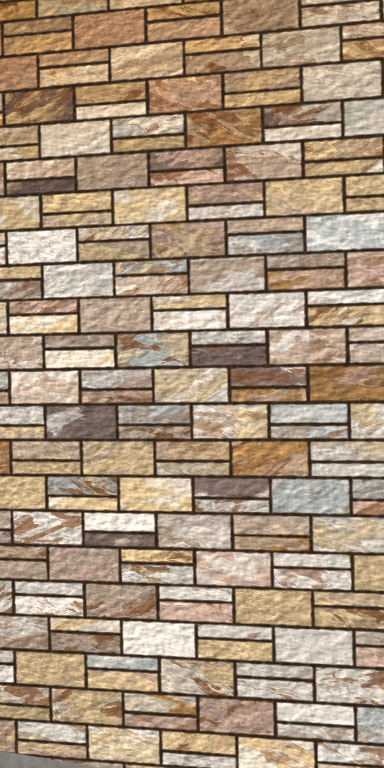
Write a WebGL 1 fragment shader that draws this texture.

```glsl
precision highp float;
// Split-face sandstone wall in slight perspective: whole blocks alternate
// with pairs of thin strips, stepping half a block per course. Each stone
// gets hashed tints, warped strata, rust stains and rough relief.
uniform vec2 u_resolution;

const float PITCH = 0.180;      // block width with joint
const float COURSE = 0.0906;    // course height with joint
const float JOINT = 0.0029;     // half joint width
const float HORIZON = 0.854;    // height of the level course
const vec3 MORTAR = vec3(0.20, 0.145, 0.105);
const vec3 CREAM = vec3(0.88, 0.84, 0.79);
const vec3 GOLD = vec3(0.83, 0.72, 0.55);
const vec3 TAN = vec3(0.73, 0.64, 0.56);
const vec3 PINK = vec3(0.75, 0.63, 0.56);
const vec3 OCHRE = vec3(0.68, 0.51, 0.32);
const vec3 SLATE = vec3(0.72, 0.72, 0.70);
const vec3 PLUM = vec3(0.47, 0.40, 0.37);
const vec3 RUST = vec3(0.47, 0.30, 0.18);
const vec3 PAVING = vec3(0.52, 0.50, 0.48);

float hash(vec2 p) {
  return fract(sin(dot(p, vec2(127.1, 311.7))) * 43758.55);
}

float noise(vec2 p) {
  vec2 i = floor(p), f = fract(p);
  f = f * f * (3.0 - 2.0 * f);
  return mix(mix(hash(i), hash(i + vec2(1.0, 0.0)), f.x),
             mix(hash(i + vec2(0.0, 1.0)), hash(i + 1.0), f.x), f.y);
}

float fbm(vec2 p) {
  float sum = 0.0, amp = 0.5;
  for (int i = 0; i < 5; i++) {
    sum += amp * noise(p);
    p = mat2(1.6, 1.2, -1.2, 1.6) * p + 3.7;
    amp *= 0.5;
  }
  return sum;
}

float boxDistance(vec2 p, vec2 halfSize, float radius) {
  vec2 d = abs(p) - halfSize + radius;
  return length(max(d, 0.0)) + min(max(d.x, d.y), 0.0) - radius;
}

vec3 stoneTint(float pick) {
  vec3 c = mix(CREAM, GOLD, step(0.28, pick));
  c = mix(c, TAN, step(0.50, pick));
  c = mix(c, PINK, step(0.66, pick));
  c = mix(c, OCHRE, step(0.79, pick));
  c = mix(c, SLATE, step(0.86, pick));
  return mix(c, PLUM, step(0.94, pick));
}

// Chipped surface lit from the upper left
float relief(vec2 p) {
  vec2 q = p * vec2(55.0, 85.0);
  return fbm(q) - fbm(q + vec2(-0.30, 0.42));
}

vec3 stoneColour(vec2 p, vec2 id, float warmth) {
  float pick = hash(id + 2.3), veinPick = hash(id + 8.9);
  float stain = hash(id + 15.1), tilt = hash(id + 21.7) - 0.5;
  vec3 base = stoneTint(pick);
  vec3 vein = stoneTint(veinPick * 0.7);

  // Warped strata
  vec2 q = vec2(p.x, p.y + tilt * p.x) * vec2(13.0, 30.0) + 40.0 * vec2(pick, stain);
  float warp = fbm(q);
  float layer = fbm(q * 0.8 + 2.2 * warp);
  float band = 0.5 + 0.5 * sin(layer * 30.0 + q.y * 1.5);
  vec3 c = mix(base, vein, 0.8 * smoothstep(0.42, 0.62, layer));
  c *= 1.0 - 0.15 * band * step(0.3, veinPick);

  // Thin iron veins and blotches on the stained stones
  float line = 1.0 - smoothstep(0.0, 0.05, abs(layer - 0.5));
  float blotch = smoothstep(0.55, 0.66, fbm(q * 1.3 + warp * 2.0 + 9.0));
  float rust = max(0.4 * line, 0.75 * blotch) * smoothstep(0.4, 0.85, stain);
  c = mix(c, RUST, rust);

  c *= mix(vec3(1.0), vec3(0.94, 0.80, 0.60), warmth);
  return c * (0.94 + 0.17 * hash(id + 33.0)) * (1.0 + 0.7 * relief(p));
}

void main() {
  vec2 p = gl_FragCoord.xy / u_resolution * vec2(1.0, 2.0);
  float pixel = 1.0 / u_resolution.x;

  // Perspective: stones grow toward the right
  vec2 wall = vec2(p.x + 0.02 * (p.y - HORIZON), p.y - HORIZON) / (1.0 + 0.096 * p.x);

  // Stepped courses
  float row = floor(wall.y / COURSE);
  float along = (wall.x - 0.0273) / PITCH + 0.5 * (row + 1.0);
  float col = floor(along);
  vec2 local = vec2(fract(along) * PITCH, wall.y - row * COURSE);

  // Every second block is cut into a thick and a thin strip
  float isSplit = 1.0 - step(0.5, mod(col, 2.0));
  float cut = COURSE * mix(0.58, 0.42, step(0.0, cos(0.75 * (row + 1.0))));
  float upper = isSplit * step(cut, local.y);
  float low = upper * cut;
  float high = mix(COURSE, cut, isSplit * (1.0 - upper));
  vec2 id = vec2(col + 0.37 * upper, row);

  // Uneven stone outline
  vec2 centre = vec2(0.5 * PITCH, 0.5 * (low + high));
  vec2 halfSize = vec2(0.5 * PITCH, 0.5 * (high - low)) - JOINT;
  halfSize -= 0.0010 * vec2(hash(id + 4.0), hash(id + 5.0));
  float d = boxDistance(local - centre, halfSize, 0.003);
  d += 0.0022 * (noise(wall * 90.0) - 0.5);

  // Stone with a rounded dark rim, set in dark mortar
  float warmth = smoothstep(1.35, 2.0, p.y) * (1.0 - 0.65 * p.x);
  vec3 stone = stoneColour(wall, id, warmth);
  stone *= mix(0.82, 1.0, smoothstep(0.0, 0.004, -d));
  vec3 mortar = MORTAR * (0.8 + 0.5 * noise(wall * 150.0));
  vec3 colour = mix(stone, mortar, smoothstep(-pixel, pixel, d));

  // Sliver of paving in the lower left corner
  float paving = smoothstep(-pixel, pixel, 0.045 - 0.17 * p.x - p.y);
  colour = mix(colour, PAVING * (0.85 + 0.3 * fbm(p * 60.0)), paving);
  gl_FragColor = vec4(clamp(colour, 0.0, 1.0), 1.0);
}
```
